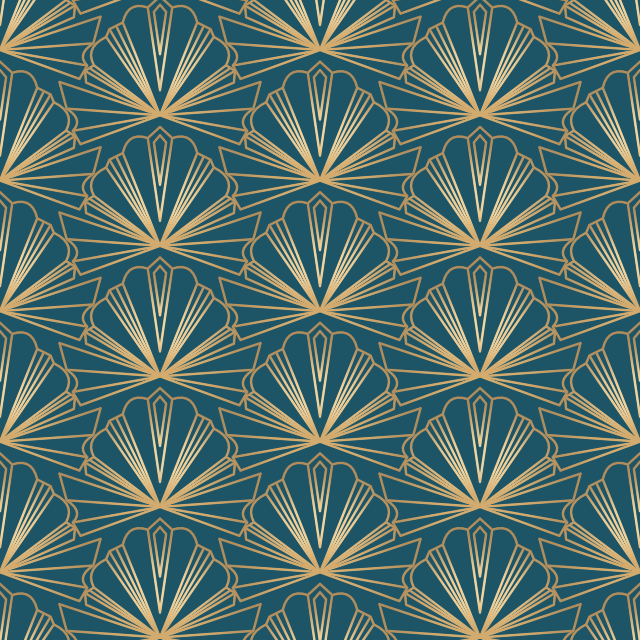
This pattern is drawn by a Shadertoy shader. Its source:

```glsl
// Art-deco lattice of staggered golden fans with side wings on deep teal.

const float UNITS = 1152.0;               // design units across the canvas height
const vec2 PERIOD = vec2(576.0, 235.0);   // spacing of fans within one lattice
const vec2 HUB = vec2(576.0, 592.0);      // hub of the central fan
const float HALF_WIDTH = 2.2;

const vec3 TEAL = vec3(0.115, 0.335, 0.405);
const vec3 BRONZE = vec3(0.69, 0.55, 0.36);
const vec3 GOLD = vec3(0.83, 0.67, 0.43);
const vec3 PALE = vec3(0.95, 0.83, 0.62);

float segment(vec2 p, vec2 a, vec2 b) {
    vec2 pa = p - a, ba = b - a;
    return length(pa - ba * clamp(dot(pa, ba) / dot(ba, ba), 0.0, 1.0));
}

// Quadratic curve from a to b, bent towards c.
float curve(vec2 p, vec2 a, vec2 c, vec2 b) {
    const int STEPS = 7;
    float d = 1e5;
    vec2 last = a;
    for (int i = 1; i <= STEPS; i++) {
        float t = float(i) / float(STEPS);
        vec2 next = mix(mix(a, c, t), mix(c, b, t), t);
        d = min(d, segment(p, last, next));
        last = next;
    }
    return d;
}

// Right half of a kite: peak, shoulder, lower point.
float kite(vec2 p, float peak, vec2 shoulder, float point) {
    return min(segment(p, vec2(0.0, peak), shoulder),
               segment(p, shoulder, vec2(0.0, point)));
}

// Ribs from the hub to a cornered rim a-b-c.
float ribbedPetal(vec2 p, vec2 a, vec2 b, vec2 c) {
    float d = min(segment(p, a, b), segment(p, b, c));
    for (int i = 0; i < 3; i++)
        d = min(d, segment(p, vec2(0.0), mix(a, b, float(i) * 0.5)));
    return min(d, segment(p, vec2(0.0), c));
}

float wing(vec2 p) {
    vec2 tip = vec2(181.0, 60.0), upper = vec2(168.0, 12.0);
    vec2 lower = vec2(157.0, -28.0), foot = vec2(143.0, -52.0);
    float rim = min(segment(p, tip, upper), segment(p, lower, foot));
    rim = min(rim, curve(p, upper, vec2(137.0, -8.0), lower));
    float rays = min(segment(p, vec2(0.0), tip), segment(p, vec2(0.0), upper));
    rays = min(rays, segment(p, vec2(0.0), lower));
    return min(rim, min(rays, segment(p, vec2(0.0), foot)));
}

// Distance to the fan's lines, hub at the origin.
float fan(vec2 p) {
    p.x = abs(p.x);
    vec2 shoulder = vec2(22.0, 194.0);
    vec2 highStart = vec2(67.0, 167.0), highEnd = vec2(97.0, 141.0);
    vec2 lowStart = vec2(119.0, 90.0), lowEnd = vec2(133.0, 59.0);

    float d = min(kite(p, 214.0, shoulder, 45.0),
                  kite(p, 199.0, vec2(11.0, 186.0), 110.0));
    d = min(d, curve(p, shoulder, vec2(58.0, 206.0), highStart));
    d = min(d, ribbedPetal(p, highStart, vec2(91.0, 155.0), highEnd));
    d = min(d, curve(p, highEnd, vec2(136.0, 122.0), lowStart));
    d = min(d, ribbedPetal(p, lowStart, vec2(135.0, 80.0), lowEnd));
    return min(d, wing(p));
}

// Metal sheen: gold hub, pale middle of the upright rays, bronze rim.
vec3 metal(vec2 p) {
    float r = length(p);
    vec3 col = mix(GOLD, BRONZE, smoothstep(65.0, 185.0, r));
    float upright = smoothstep(0.35, 1.0, p.y / max(r, 1.0));
    float band = smoothstep(15.0, 75.0, r) * smoothstep(190.0, 100.0, r);
    return mix(col, PALE, upright * band);
}

void mainImage(out vec4 fragColor, in vec2 fragCoord) {
    float pixel = UNITS / iResolution.y;
    vec2 p = fragCoord * pixel - HUB;

    // Two staggered lattices, each with two vertically overlapping fans.
    float nearest = 1e5;
    vec2 nearestPos = vec2(0.0);
    for (int i = 0; i < 4; i++) {
        vec2 q = p - PERIOD * 0.5 * float(i / 2);
        q.x = mod(q.x + 0.5 * PERIOD.x, PERIOD.x) - 0.5 * PERIOD.x;
        q.y = mod(q.y + 58.0, PERIOD.y) - 58.0 + PERIOD.y * float(i % 2);
        float d = fan(q);
        if (d < nearest) {
            nearest = d;
            nearestPos = q;
        }
    }

    float ink = 1.0 - smoothstep(-0.6 * pixel, 0.6 * pixel, nearest - HALF_WIDTH);
    fragColor = vec4(mix(TEAL, metal(nearestPos), ink), 1.0);
}
```
